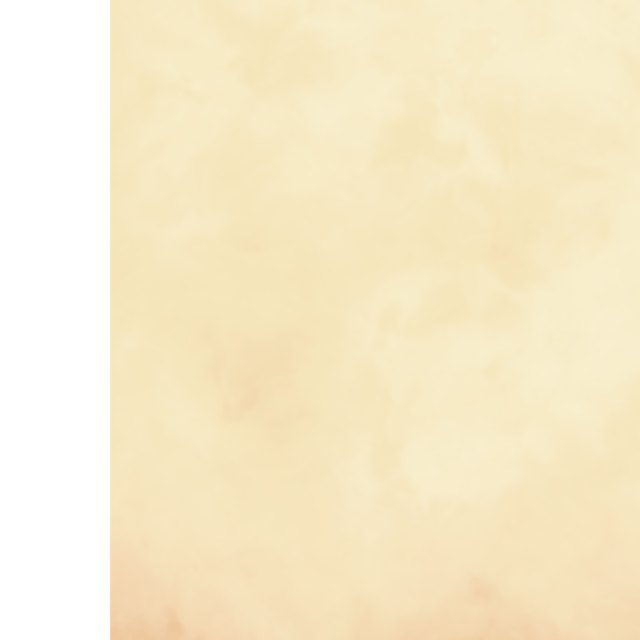
This texture is drawn by a Shadertoy shader. Its source:

```glsl
// Aged parchment with soft tan stains beside a plain white margin.

const float MARGIN = 0.172;
const vec3 WHITE = vec3(1.0);
const vec3 PALE  = vec3(0.973, 0.935, 0.805);
const vec3 CREAM = vec3(0.962, 0.900, 0.735);
const vec3 TAN   = vec3(0.950, 0.850, 0.685);
const vec3 STAIN = vec3(0.918, 0.760, 0.580);

float hash(vec2 p) {
    return fract(sin(dot(p, vec2(127.1, 311.7))) * 43758.5453);
}

float valueNoise(vec2 p) {
    vec2 cell = floor(p);
    vec2 f = fract(p);
    f = f * f * (3.0 - 2.0 * f);
    float low = mix(hash(cell), hash(cell + vec2(1.0, 0.0)), f.x);
    float high = mix(hash(cell + vec2(0.0, 1.0)), hash(cell + 1.0), f.x);
    return mix(low, high, f.y);
}

// Layered noise centred on zero; each octave is turned to hide the grid.
float fbm(vec2 p, int octaves, float gain) {
    mat2 turn = mat2(0.8, 0.6, -0.6, 0.8);
    float sum = 0.0;
    float weight = 0.5;
    for (int i = 0; i < octaves; i++) {
        sum += weight * (valueNoise(p) - 0.5);
        p = turn * p * 2.03 + 17.3;
        weight *= gain;
    }
    return sum;
}

// Broad wear: dark along the bottom and left, clean at the upper right.
float edgeWear(vec2 p) {
    float bottom = 0.40 * exp(-7.0 * p.y);
    float left = 0.24 * exp(-7.0 * max(p.x - MARGIN, 0.0));
    float clean = 0.24 * smoothstep(0.75, 1.75, p.x + p.y);
    return bottom + left - clean;
}

// Small warm blotches that appear only where the noise peaks.
float blotches(vec2 p, float scale) {
    return smoothstep(0.10, 0.32, fbm(p * scale + 41.0, 4, 0.55));
}

vec3 parchment(float age) {
    vec3 color = mix(PALE, CREAM, smoothstep(0.0, 0.38, age));
    color = mix(color, TAN, smoothstep(0.35, 0.70, age));
    return mix(color, STAIN, smoothstep(0.65, 1.05, age));
}

void mainImage(out vec4 fragColor, in vec2 fragCoord) {
    vec2 p = fragCoord / iResolution.xy;
    float pixel = 1.0 / iResolution.x;

    // Clouds are bent by a second noise so their outlines look soaked in.
    vec2 bend = vec2(fbm(p * 6.0, 3, 0.5), fbm(p * 6.0 + 9.0, 3, 0.5));
    vec2 q = p + 0.10 * bend;
    float clouds = fbm(q * 4.5 + 3.0, 5, 0.55);
    float mottling = fbm(q * vec2(22.0, 26.0), 3, 0.6);
    float grain = fbm(p * 95.0, 2, 0.6);

    float wear = edgeWear(p);
    float age = 0.29 + wear + 0.75 * clouds + 0.17 * mottling;
    age += 0.20 * blotches(q, 8.0);
    age += (0.09 + 0.14 * max(wear, 0.0)) * grain;

    // Worn areas also take on a faint rosy, uneven tint.
    vec3 color = parchment(age);
    float rosy = smoothstep(0.45, 0.0, p.y) * (0.5 + fbm(p * 9.0 + 70.0, 3, 0.5));
    color += rosy * vec3(0.004, -0.008, 0.016);
    color += 0.012 * grain;

    float paper = smoothstep(MARGIN - pixel, MARGIN + pixel, p.x);
    fragColor = vec4(mix(WHITE, color, paper), 1.0);
}
```
